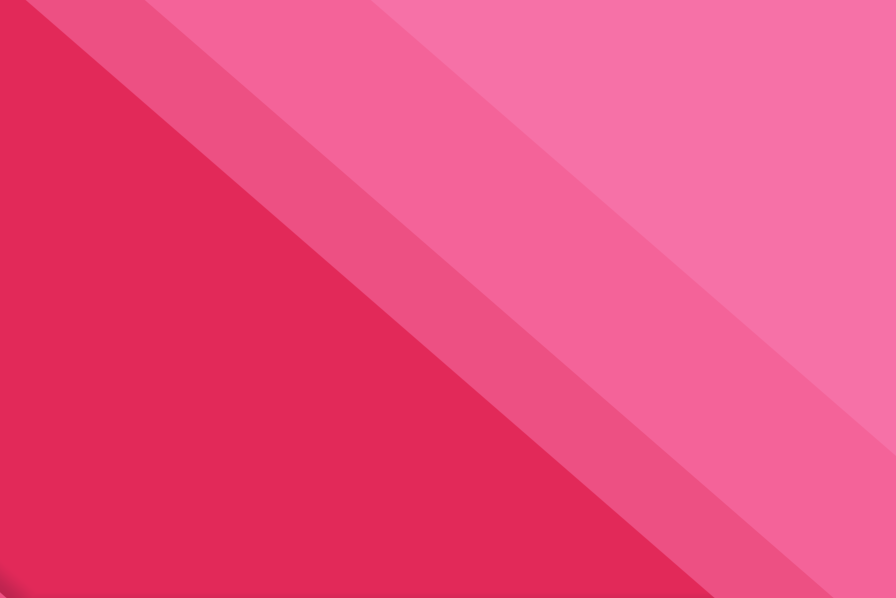
Reproduce this background procedurally as a WebGL 2 fragment shader.

```glsl
#version 300 es
precision highp float;

uniform vec2 u_resolution;
out vec4 fragColor;

// Lengths are in canvas heights; edges are measured along the top side.
#define EDGE_RUN 1.152
#define ROSE_EDGE 0.043
#define PINK_EDGE 0.242
#define LIGHT_EDGE 0.620
#define CORNER_EDGE -1.141
#define CORNER_SHADOW 0.07
#define BASE_SHADOW 0.012
#define RED vec3(0.887, 0.161, 0.350)
#define ROSE vec3(0.928, 0.312, 0.512)
#define PINK vec3(0.955, 0.390, 0.600)
#define LIGHT vec3(0.966, 0.442, 0.655)
#define SHADE vec3(0.740, 0.140, 0.310)

// Antialiased coverage of the half plane to the right of a slanted edge.
float rightOf(float slant, float edge) {
    float pixel = 1.0 / u_resolution.y;
    float distanceToEdge = (slant - edge) / length(vec2(1.0, EDGE_RUN));
    return smoothstep(-0.75 * pixel, 0.75 * pixel, distanceToEdge);
}

void main() {
    vec2 p = gl_FragCoord.xy / u_resolution.y;
    float slant = p.x - EDGE_RUN * (1.0 - p.y);

    // Soft shadows beside the corner fold and along the base.
    float cornerShade = 1.0 - smoothstep(0.0, CORNER_SHADOW, slant - CORNER_EDGE);
    float baseShade = 0.3 * (1.0 - smoothstep(0.0, BASE_SHADOW, p.y));
    vec3 color = mix(RED, SHADE, max(cornerShade, baseShade));

    // Overlapping diagonal bands, from lower left to upper right.
    color = mix(ROSE, color, rightOf(slant, CORNER_EDGE));
    color = mix(color, ROSE, rightOf(slant, ROSE_EDGE));
    color = mix(color, PINK, rightOf(slant, PINK_EDGE));
    color = mix(color, LIGHT, rightOf(slant, LIGHT_EDGE));

    fragColor = vec4(color, 1.0);
}
```
